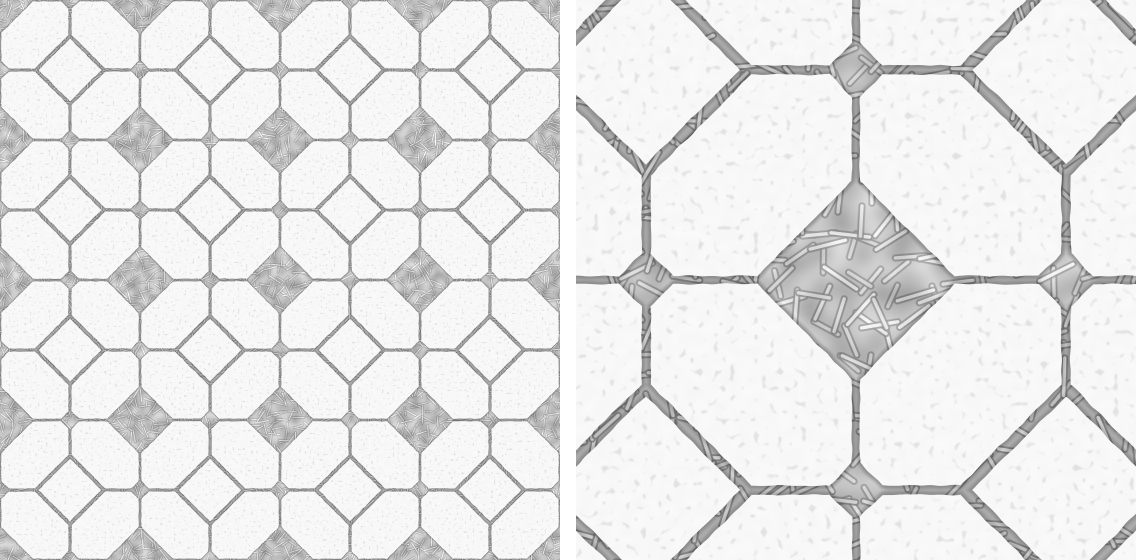
Left, the full canvas; right, a detail of the centre.
This pattern is drawn by a WebGL 1 fragment shader. Its source:

```glsl
precision highp float;
// White clipped tiles with grey fibrous diamond insets and scratched grout lines.

uniform vec2 u_resolution;

const float REPEATS = 4.0;        // pattern periods across and down
const float FIBRE_CELLS = 80.0;   // one fibre per cell
const float INSET_RADIUS = 0.245; // sizes below are in periods
const float STUD_RADIUS = 0.074;
const float WHITE_RADIUS = 0.243;
const float DIAGONAL_HALF = 0.0135;
const float THIN_HALF = 0.0095;
const float WIDE_HALF = 0.011;

vec2 hash2(vec2 p) {
  vec3 q = fract(p.xyx * vec3(0.1031, 0.1030, 0.0973));
  q += dot(q, q.yzx + 33.33);
  return fract((q.xx + q.yz) * q.zy);
}

float cornerSlope(vec2 cell, vec2 offset, float period) {
  float angle = 6.2832 * hash2(mod(cell, period) + period).x;
  return dot(vec2(cos(angle), sin(angle)), offset);
}

// Gradient noise that wraps after a whole number of cells.
float wrapNoise(vec2 uv, float period) {
  vec2 p = uv * period;
  vec2 i = floor(p);
  vec2 f = p - i;
  vec2 s = f * f * f * (f * (f * 6.0 - 15.0) + 10.0);
  vec2 e = vec2(1.0, 0.0);
  float low = mix(cornerSlope(i, f, period), cornerSlope(i + e.xy, f - e.xy, period), s.x);
  float high = mix(cornerSlope(i + e.yx, f - e.yx, period), cornerSlope(i + e.xx, f - e.xx, period), s.x);
  return mix(low, high, s.y);
}

float coverage(float d, float pixel) {
  return clamp(0.5 - d / pixel, 0.0, 1.0);
}

float diamond(vec2 p, float radius) {
  return (abs(p.x) + abs(p.y) - radius) * 0.7071;
}

float segment(vec2 p, vec2 direction, float halfLength) {
  float along = clamp(dot(p, direction), -halfLength, halfLength);
  return length(p - direction * along);
}

// Layers light needles with dark rims over a base tone.
float fibres(vec2 uv, float cells, float base, float pixel) {
  vec2 p = uv * cells;
  vec2 home = floor(p);
  float tone = base;
  for (int y = -1; y <= 1; y++) {
    for (int x = -1; x <= 1; x++) {
      vec2 cell = home + vec2(float(x), float(y));
      vec2 id = mod(cell, cells);
      vec2 spot = hash2(id + 7.0);
      vec2 style = hash2(id + 131.0);
      float angle = 3.1416 * style.x;
      float d = segment(p - cell - spot, vec2(cos(angle), sin(angle)), mix(0.55, 0.95, style.y));
      float present = step(0.12, spot.x);
      tone = mix(tone, base - 0.19, 0.85 * present * coverage(d - 0.17, pixel * 1.3));
      tone = mix(tone, base + 0.05 + 0.10 * style.y, present * coverage(d - 0.08, pixel));
    }
  }
  return tone;
}

void main() {
  vec2 uv = gl_FragCoord.xy / u_resolution;
  float canvasPixel = 1.0 / min(u_resolution.x, u_resolution.y);
  float pixel = REPEATS * canvasPixel;

  // Fold each period into one triangular sector.
  vec2 q = abs(fract(uv * REPEATS + 0.5) - 0.5);
  q = vec2(max(q.x, q.y), min(q.x, q.y));

  // Insets, studs and the grout network, with slightly uneven edges.
  float wobble = 0.004 * wrapNoise(uv, 96.0);
  float inset = diamond(q, INSET_RADIUS);
  float stud = diamond(q - vec2(0.5, 0.0), STUD_RADIUS);
  float white = diamond(q - 0.5, WHITE_RADIUS);
  float straight = min(q.y - THIN_HALF, 0.5 - q.x - WIDE_HALF);
  float grout = min(abs(white) - DIAGONAL_HALF, max(straight, -white));
  float stone = min(inset, stud) + wobble;
  float joint = min(stone, grout + wobble);

  // Speckled white glaze, cleaner beside the joints.
  float grain = wrapNoise(uv, 210.0);
  float specks = smoothstep(0.18, 0.55, grain) * smoothstep(0.0, 0.03, joint);
  float glaze = 0.972 - 0.085 * specks + 0.012 * wrapNoise(uv, 128.0);

  // Cloudy stone and darker grout share one fibre layer.
  float cloud = 0.755 + 0.20 * wrapNoise(uv, 56.0);
  float base = mix(0.67, cloud, smoothstep(0.004, -0.014, stone));
  float fill = fibres(uv, FIBRE_CELLS, base, FIBRE_CELLS * canvasPixel);
  fill -= 0.12 * smoothstep(-0.014, 0.0, joint);

  float tone = mix(glaze, fill, coverage(joint, pixel));
  gl_FragColor = vec4(vec3(clamp(tone, 0.0, 1.0)), 1.0);
}
```
